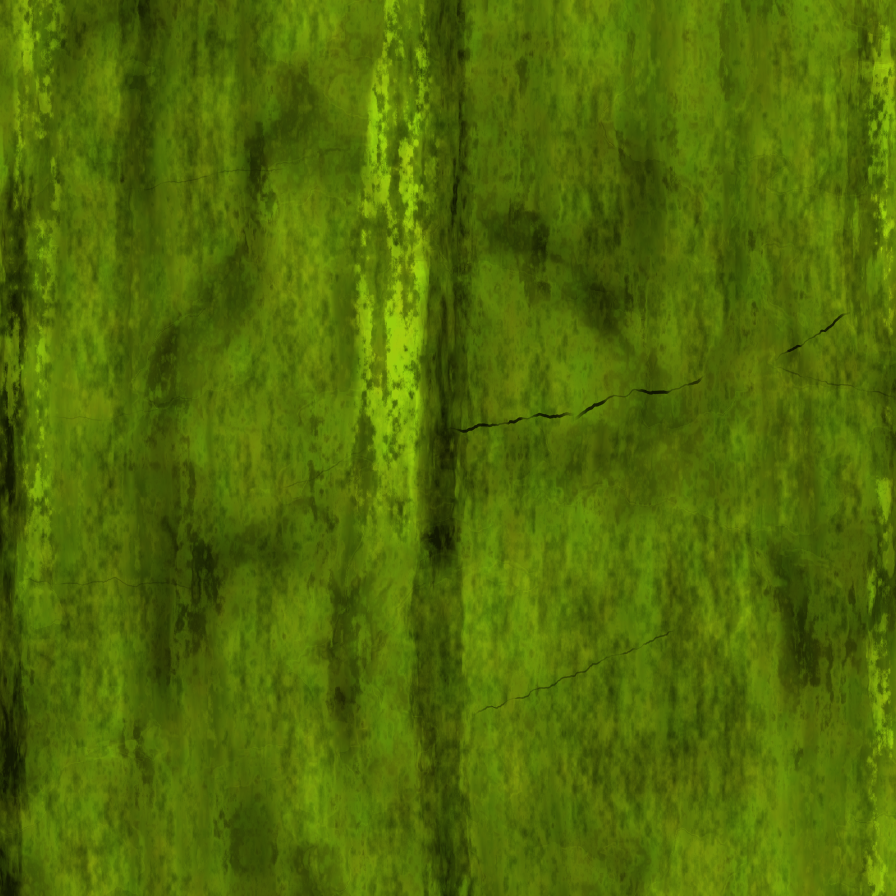
This texture is drawn by a Shadertoy shader. Its source:

```glsl
const vec3 MOSS_TINT = vec3(0.752, 1.0, 0.066);
const float BASE_LEVEL = 0.48;
const float BLOTCH = 0.27;
const float STREAK = 0.22;
const float FIBRE = 0.24;
const float GRAIN = 0.25;
const float STAIN_DEPTH = 0.19;
const float DRIP_DEPTH = 0.1;
const float TIDE_DEPTH = 0.05;
const float PATCH_LIFT = 0.045;
const float GROOVE_DEPTH = 0.23;
const float LIME_LIFT = 0.26;
const float CRACK_DEPTH = 0.75;
const float HUE_DRIFT = 0.2;

// Crack segments as start and end, with their half widths
const int CRACKS = 9;
const vec4 CRACK_LINE[CRACKS] = vec4[CRACKS](
    vec4(0.49, 0.52, 0.64, 0.54), vec4(0.64, 0.54, 0.79, 0.578),
    vec4(0.86, 0.60, 0.95, 0.65), vec4(0.53, 0.20, 0.76, 0.30),
    vec4(0.31, 0.45, 0.41, 0.50), vec4(0.14, 0.785, 0.32, 0.815),
    vec4(0.02, 0.35, 0.22, 0.352), vec4(0.05, 0.53, 0.19, 0.545),
    vec4(0.86, 0.595, 1.0, 0.55));
const float CRACK_WIDTH[CRACKS] = float[CRACKS](
    0.0014, 0.0016, 0.0011, 0.0006, 0.0004, 0.0004, 0.0004, 0.0003, 0.0005);

float hash(vec2 p) {
    return fract(sin(dot(p, vec2(127.1, 311.7))) * 43758.5453);
}

float noise(vec2 p) {
    vec2 i = floor(p), f = fract(p);
    f = f * f * f * (f * (f * 6.0 - 15.0) + 10.0);
    return mix(mix(hash(i), hash(i + vec2(1, 0)), f.x),
               mix(hash(i + vec2(0, 1)), hash(i + vec2(1, 1)), f.x), f.y);
}

float fbm(vec2 p) {
    float sum = 0.0, amp = 0.516;
    for (int i = 0; i < 5; i++) {
        sum += amp * noise(p);
        p = p * 2.03 + vec2(17.3, 9.1);
        amp *= 0.5;
    }
    return sum;
}

// Vertical band with a wandering, ragged edge
float band(vec2 p, float centre, float halfWidth, float ragged) {
    float wander = (noise(vec2(centre * 91.0, p.y * 5.0)) - 0.5) * 0.01;
    float d = abs(p.x - centre - wander) + ragged * halfWidth;
    return 1.0 - smoothstep(halfWidth * 0.55, halfWidth * 1.15, d);
}

// Jagged line that tapers and breaks along its length
float crack(vec2 p, vec4 line, float halfWidth, float pixel) {
    vec2 dir = line.zw - line.xy;
    float len = length(dir);
    dir /= len;
    vec2 q = p - line.xy;
    float along = dot(q, dir);
    float across = dot(q, vec2(-dir.y, dir.x));
    across += (fbm(vec2(along * 30.0, line.x * 50.0)) - 0.5) * 0.022;
    float gap = smoothstep(0.2, 0.6, noise(vec2(along * 70.0, line.y * 80.0)));
    float ends = smoothstep(-0.005, 0.02, along) * smoothstep(-0.005, 0.02, len - along);
    float w = halfWidth * (0.3 + 0.7 * gap);
    float faint = smoothstep(0.0, 0.0012, halfWidth);
    float edge = max(pixel, 0.001);
    return (1.0 - smoothstep(w - edge * 0.5, w + edge, abs(across))) * ends * (0.35 + 0.65 * gap) * faint;
}

void mainImage(out vec4 fragColor, in vec2 fragCoord) {
    vec2 uv = fragCoord / iResolution.xy;
    float pixel = 1.0 / iResolution.y;

    // Warped coordinates for blotches, gently bent ones for streaks
    vec2 bend = vec2(noise(uv * vec2(9, 7)), noise(uv * vec2(8, 9) + 31.0)) - 0.5;
    vec2 fray = vec2(fbm(uv * 22.0 + 5.0), fbm(uv * 22.0 + 63.0)) - 0.5;
    vec2 warped = uv + bend * 0.08 + fray * 0.05;
    vec2 grainUv = uv + vec2(bend.x * 0.014 + fray.x * 0.006, 0.0);

    // Wall surface
    float blotch = fbm(warped * vec2(8.0, 5.5) + 12.0) - 0.5;
    float streak = fbm(grainUv * vec2(32.0, 4.0) + 40.0) - 0.5;
    float fibre = fbm(grainUv * vec2(130.0, 26.0) + 7.0) - 0.5;
    float grit = fbm(uv * vec2(170.0, 100.0) + 3.0) - 0.5;
    float level = BASE_LEVEL + blotch * BLOTCH + streak * STREAK + fibre * FIBRE + grit * GRAIN;

    // Flaked pale patches and tide lines
    float flake = fbm(warped * vec2(9.0, 8.0) + 77.0);
    level += PATCH_LIFT * (smoothstep(0.53, 0.55, flake) - 0.4);
    float tide = 1.0 - smoothstep(0.0, 0.025, abs(flake - 0.57));
    level -= TIDE_DEPTH * tide * smoothstep(-0.1, 0.15, blotch + grit);

    // Damp stains and long drips
    float damp = fbm(warped * vec2(9.0, 6.0) + 58.0) + streak * 0.25 + fibre * 0.3 + grit * 0.4;
    level -= STAIN_DEPTH * smoothstep(0.54, 0.78, damp);
    float drip = fbm(grainUv * vec2(18.0, 2.2) + 23.0) + fibre * 0.4 + grit * 0.25;
    level -= DRIP_DEPTH * smoothstep(0.54, 0.7, drip);

    // Lime streaks beside the grooves
    float fleck = fbm(grainUv * vec2(60.0, 10.0) + 91.0) + grit * 0.6;
    float lime = band(uv, 0.442, 0.036, streak * 2.0) * smoothstep(0.3, 0.6, uv.y)
               + band(uv, 0.035, 0.026, streak * 2.0) * smoothstep(0.25, 0.5, uv.y) * 0.8
               + band(uv, 0.984, 0.015, fibre * 2.0) * 0.9;
    level += LIME_LIFT * lime * smoothstep(0.44, 0.68, fleck);

    // Dark vertical grooves
    float ragged = streak * 0.8 + fibre * 1.6;
    float groove = band(uv, 0.496, 0.028, ragged) * mix(1.0, 0.7, uv.y)
                 + band(uv, 0.01, 0.017, ragged) * (1.0 - smoothstep(0.75, 0.9, uv.y))
                 + band(uv, 0.965, 0.02, ragged * 2.0) * smoothstep(0.45, 0.8, uv.y) * 0.6
                 + band(uv, 0.14, 0.01, ragged) * smoothstep(0.3, 0.6, uv.y) * 0.35;
    level -= GROOVE_DEPTH * groove * (0.85 + fibre * 2.0);

    // Cracks
    float split = 0.0;
    for (int i = 0; i < CRACKS; i++) {
        split = max(split, crack(uv, CRACK_LINE[i], CRACK_WIDTH[i], pixel));
    }
    level = clamp(level, 0.1, 0.8) * (1.0 - CRACK_DEPTH * split);

    // Drift between olive and leaf green
    float hue = fbm(uv * vec2(40.0, 22.0) + 150.0) - 0.5 + grit * 0.5;
    vec3 tint = MOSS_TINT * vec3(1.0 + hue * HUE_DRIFT, 1.0 - hue * HUE_DRIFT * 0.4, 1.0);
    fragColor = vec4(tint * level, 1.0);
}
```
